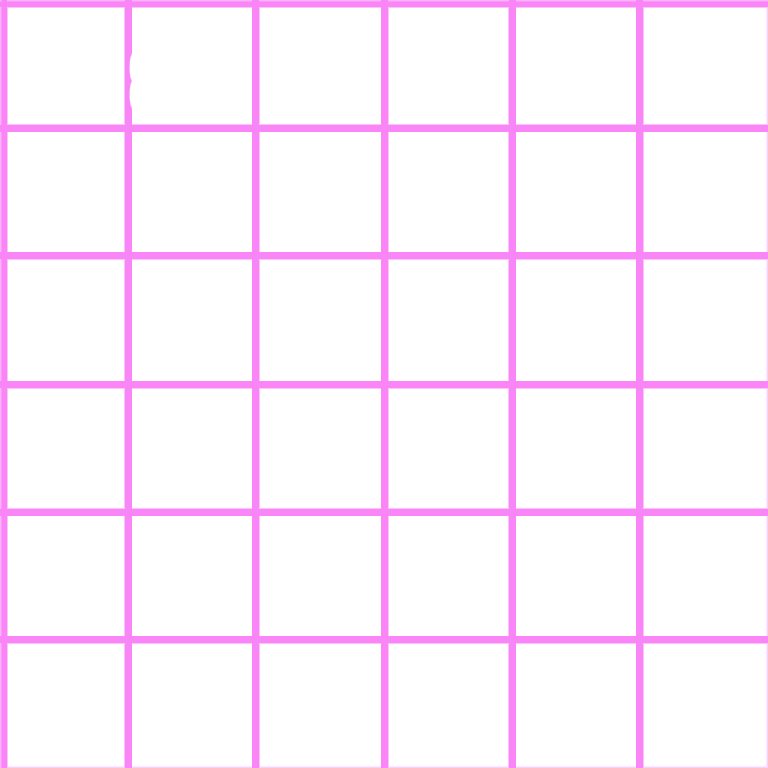
This pattern is drawn by a three.js fragment shader. Its source:

```glsl
// Square grid of six by six white cells with pink lines and one small worn nick.
varying vec2 vUv;

// Coverage of a shape from its signed distance, with a softened edge.
vec2 coverage(vec2 dist, float soft) {
  return clamp(0.5 - dist / soft, 0.0, 1.0);
}

// The five inner lines on each axis, five units wide.
vec2 innerLines(vec2 p, float soft) {
  vec2 index = clamp(floor(p * 6.0 / 512.0 + 0.5), 1.0, 5.0);
  vec2 centre = floor(index * 85.34) + 0.5;
  return coverage(abs(p - centre) - 2.5, soft);
}

// The border line on each axis: its outer flank fades gently across the seam.
vec2 borderLines(vec2 p, float soft) {
  vec2 fromSeam = (fract(p / 512.0 + 0.5) - 0.5) * 512.0;
  return coverage(-fromSeam, max(3.0, soft)) * coverage(fromSeam - 5.0, soft);
}

// Two shallow bites in the right flank of the first inner vertical line.
float nickDistance(vec2 p) {
  float dist = 512.0;
  for (int i = 0; i < 2; i++) {
    vec2 centre = vec2(88.4, 45.0 + 18.0 * float(i));
    vec2 radius = vec2(2.0, 9.0);
    dist = min(dist, (length((p - centre) / radius) - 1.0) * radius.x);
  }
  return dist;
}

void main() {
  // Measure down from the top edge, in 512ths of the canvas.
  vec2 p = vec2(vUv.x, 1.0 - vUv.y) * 512.0;
  vec2 pixel = fwidth(vUv) * 512.0;
  float soft = max(pixel.x, pixel.y);

  vec2 lines = max(innerLines(p, soft), borderLines(p, soft));
  float ink = max(lines.x, lines.y);
  ink *= 1.0 - coverage(vec2(nickDistance(p)), soft).x;

  vec3 paper = vec3(1.0);
  vec3 pink = vec3(0.975, 0.52, 0.97);
  gl_FragColor = vec4(mix(paper, pink, ink), 1.0);
}
```
